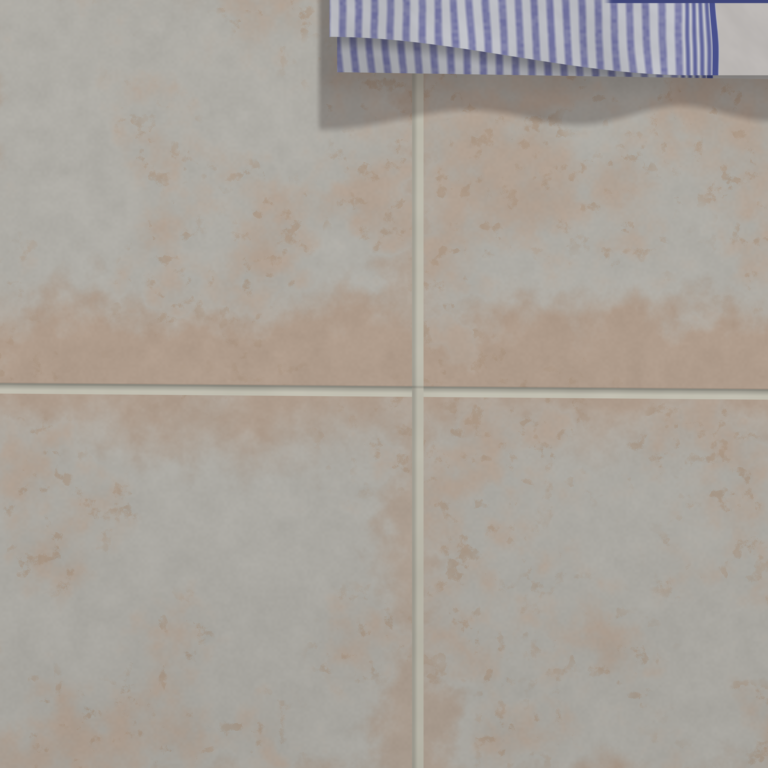
A Shadertoy shader for this texture:

```glsl
// Mottled beige-grey wall tiles with pale grout, under the hem of a striped cloth.

const vec3 GREY   = vec3(0.675, 0.672, 0.650);
const vec3 BEIGE  = vec3(0.675, 0.602, 0.540);
const vec3 OCHRE  = vec3(0.640, 0.555, 0.475);
const vec3 GROUT  = vec3(0.715, 0.705, 0.655);
const vec3 LINEN  = vec3(0.710, 0.715, 0.740);
const vec3 CREAM  = vec3(0.705, 0.690, 0.680);
const vec3 VIOLET = vec3(0.450, 0.455, 0.610);
const vec3 NAVY   = vec3(0.270, 0.300, 0.530);
const vec2 CROSSING = vec2(0.544, 0.490);   // where the joints meet
const vec2 TILE = vec2(0.62);               // tile pitch

float hash(vec2 p) {
    vec3 q = fract(vec3(p.xyx) * 0.1031);
    q += dot(q, q.yzx + 33.33);
    return fract((q.x + q.y) * q.z);
}

float noise(vec2 p) {
    vec2 i = floor(p), f = fract(p);
    f = f * f * (3.0 - 2.0 * f);
    return mix(mix(hash(i), hash(i + vec2(1, 0)), f.x),
               mix(hash(i + vec2(0, 1)), hash(i + vec2(1, 1)), f.x), f.y);
}

float fbm(vec2 p) {
    float sum = 0.0, amp = 0.5;
    for (int i = 0; i < 5; i++) {
        sum += amp * noise(p);
        p = mat2(0.8, 0.6, -0.6, 0.8) * p * 2.03 + 17.0;
        amp *= 0.5;
    }
    return sum;
}

// Coverage of a band of given half width around d = 0
float band(float d, float halfWidth, float soft) {
    return 1.0 - smoothstep(halfWidth - soft, halfWidth + soft, abs(d));
}

// Glaze: clouded grey centre, warm worn borders, small ochre flecks
vec3 tileColor(vec2 q, float soft) {
    vec2 id = floor(q / TILE);
    vec2 local = q - id * TILE;
    vec2 seed = q + id * 7.3;
    float cloud = fbm(seed * 8.0 + 40.0);
    float grain = fbm(seed * 42.0 + 9.0);
    float ragged = (cloud - 0.48) * 0.16 + (grain - 0.48) * 0.07;
    float bottom = 1.0 - smoothstep(0.055, 0.145, local.y + ragged);
    float top = 1.0 - smoothstep(-0.01, 0.105, TILE.y - local.y + ragged);
    float side = min(local.x, TILE.x - local.x);
    float sides = 0.65 * (1.0 - smoothstep(0.0, 0.06, side + ragged));
    float patches = 0.75 * smoothstep(0.44, 0.72, cloud * 0.7 + grain * 0.3);
    float warm = max(max(bottom, top * 0.85), max(sides, patches));
    vec3 col = mix(GREY, BEIGE, clamp(warm + 0.08, 0.0, 1.0));
    float fleck = smoothstep(0.60, 0.76, fbm(seed * 65.0 + 3.0));
    col = mix(col, OCHRE, fleck * 0.55 * smoothstep(0.38, 0.60, cloud));
    return col + (grain - 0.48) * 0.045 + (noise(q * 260.0) - 0.5) * 0.012;
}

// Grout joints, shaded on one lip and bright on the other
vec3 addGrout(vec3 col, vec2 q, float soft) {
    vec2 d = q - round(q / TILE) * TILE;
    float wear = 0.035 * (fbm(q * 24.0) - 0.5);
    float across = band(d.y, 0.0068, soft);
    float down = band(d.x, 0.0075, soft);
    vec3 rowTone = mix(GROUT * 1.05, GROUT * 0.85, smoothstep(-0.003, 0.005, d.y));
    vec3 columnTone = mix(GROUT * 0.87, GROUT * 1.02, smoothstep(-0.006, 0.001, d.x));
    col = mix(col, rowTone + wear, across);
    col = mix(col, columnTone + wear, down);
    return col * (1.0 - 0.12 * band(d.y - 0.006, 0.0015, 0.0015));
}

// Woven stripes, then a tight blue border and a plain margin
vec3 clothColor(vec2 p, float shift, float soft) {
    float x = p.x + shift + 0.05 * (p.y - 0.95) + 0.004 * (noise(p * 18.0) - 0.5);
    float wide = (fract(x / 0.0208) - 0.5) * 0.0208;
    float fine = (fract(x / 0.0090) - 0.5) * 0.0090;
    float border = smoothstep(0.890, 0.892, x);
    float weave = 0.82 + 0.3 * noise(p * vec2(160.0, 220.0));
    vec3 col = mix(LINEN, VIOLET, band(wide, 0.0046, 0.0015 + soft) * weave);
    vec3 edging = mix(LINEN, mix(VIOLET, NAVY, 0.5), band(fine, 0.0025, 0.001 + soft));
    edging = mix(edging, NAVY, band(x - 0.930, 0.0035, soft));
    col = mix(mix(col, edging, border), CREAM, smoothstep(0.934, 0.936, x));
    float fold = fbm(vec2(p.x * 16.0 + p.y * 9.0, p.y * 12.0));
    return col * (0.90 + 0.2 * fold);
}

void mainImage(out vec4 fragColor, in vec2 fragCoord) {
    vec2 p = fragCoord / iResolution.xy;
    float soft = max(0.0012, 0.75 / iResolution.y);

    // Wall, with joints slightly out of level
    vec2 q = p - CROSSING;
    q.y += 0.008 * q.x;
    vec3 col = addGrout(tileColor(q, soft), q, soft);

    // Wavy shadow cast by the cloth
    float t = p.x - 0.42;
    float wave = cos(6.2832 * t * (2.35 + 1.89 * t));
    float shadowEdge = 0.842 + 0.02 * t - 0.011 * wave;
    float shadow = smoothstep(-0.007, 0.007, p.y - shadowEdge)
                 * smoothstep(0.410, 0.421, p.x);
    float contact = smoothstep(0.860, 0.910, p.y);
    col *= mix(vec3(1.0), vec3(0.80, 0.785, 0.785) - 0.07 * contact, shadow);

    // Two hanging layers of cloth
    float backEdge = 0.906 - 0.016 * (p.x - 0.44);
    float frontEdge = mix(0.952, 0.902, smoothstep(0.43, 0.90, p.x));
    float back = smoothstep(-soft, soft, min(p.y - backEdge, p.x - 0.439));
    float front = smoothstep(-soft, soft, min(p.y - frontEdge, p.x - 0.429));
    float tuck = 1.0 - 0.22 * smoothstep(0.022, 0.0, frontEdge - p.y);
    col = mix(col, clothColor(p, 0.007, soft) * 0.90 * tuck, back);
    col = mix(col, clothColor(p, 0.0, soft) * 1.02, front);
    float seam = band(p.y - 0.999, 0.003, soft) * smoothstep(0.785, 0.800, p.x);
    col = mix(col, NAVY * 0.9, seam * front);

    // Light falls off gently toward the floor
    col *= mix(0.965, 1.01, smoothstep(0.0, 0.6, p.y));
    fragColor = vec4(clamp(col, 0.0, 1.0), 1.0);
}
```
